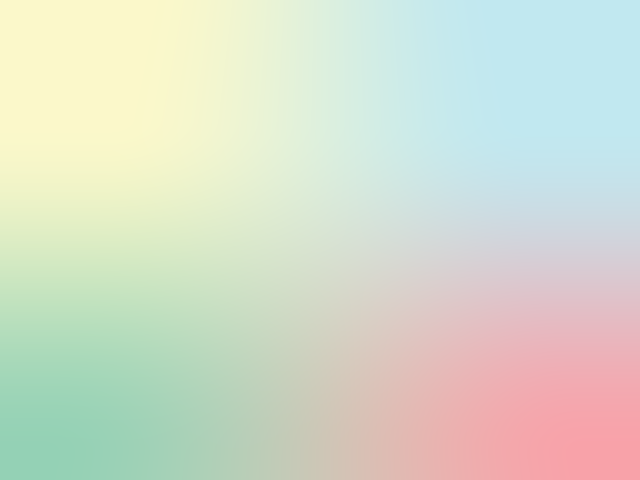
This background is drawn by a WebGL 2 fragment shader. Its source:

```glsl
#version 300 es
precision highp float;
// Soft pastel gradient mesh: yellow, blue, green and pink corners melting together.

#define YELLOW vec3(0.984, 0.973, 0.792)
#define BLUE vec3(0.757, 0.910, 0.941)
#define GREEN vec3(0.580, 0.820, 0.710)
#define PINK vec3(0.973, 0.635, 0.663)
#define BEIGE_LIFT vec3(0.020, 0.052, 0.028)
#define TOP_BLEND vec2(0.22, 0.78)
#define BOTTOM_BLEND vec2(0.05, 0.93)
#define VERTICAL_BLEND vec2(0.25, 0.95)

uniform vec2 u_resolution;
out vec4 fragColor;

// Eased blend across a span given as (start, end).
float ease(vec2 span, float x) {
    return smoothstep(span.x, span.y, x);
}

// Four corner colours, with a blend span that widens toward the bottom.
vec3 cornerBlend(vec2 uv) {
    float depth = 1.0 - uv.y;
    float down = ease(VERTICAL_BLEND, depth);
    float across = ease(mix(TOP_BLEND, BOTTOM_BLEND, depth), uv.x);
    vec3 upper = mix(YELLOW, BLUE, across);
    vec3 lower = mix(GREEN, PINK, across);

    // Keep the meeting of green and pink a light beige.
    lower += BEIGE_LIFT * 4.0 * across * (1.0 - across);
    return mix(upper, lower, down);
}

void main() {
    vec2 uv = gl_FragCoord.xy / u_resolution;
    fragColor = vec4(cornerBlend(uv), 1.0);
}
```
